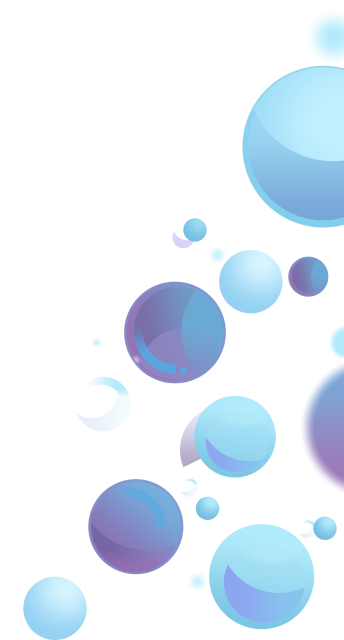
Reproduce this background procedurally as a WebGL 1 fragment shader.

```glsl
precision highp float;

// Glossy blue and violet bubbles floating on white.
// Each bubble is shaded in its own unit-disc space (y up) from overlapping
// circles, arc bands and gradients, then layered over the page.

uniform vec2 u_resolution;

vec3 col = vec3(1.0);
vec2 stage; // position on a stage 768 units high, y down
vec2 q;     // position inside the current bubble
float pixel, w; // pixel size on the stage and in the bubble

// Enters the space of a bubble given as centre and radius.
void enter(vec3 b) {
  q = (stage - b.xy) * vec2(1, -1) / b.z;
  w = 0.7 * pixel / b.z;
}

float disc(vec2 c, float r) { return 1.0 - smoothstep(-w, w, length(q - c) - r); }

float ring(vec2 c, float inner, float outer) { return disc(c, outer) - disc(c, inner); }

// Gradient between two colours as t runs from a to b.
vec3 ramp(vec3 x, vec3 y, float a, float b, float t) { return mix(x, y, smoothstep(a, b, t)); }

void fill(vec3 c) { col = mix(col, c, disc(vec2(0), 1.0)); }

// Out-of-focus spot.
void glow(vec3 b, vec3 tint) {
  enter(b);
  col = ramp(tint, col, 0.1, 1.0, length(q));
}

// Plain sphere lit from the upper right.
void pearl(vec3 b, vec3 dark, vec3 light) {
  enter(b);
  fill(ramp(light, dark, 0.0, 1.6, length(q - vec2(0.35, 0.6))));
}

// Nearly white bubble: pale lower crescent and a cyan arc on top.
void ghost(vec3 b) {
  enter(b);
  float body = disc(vec2(0), 1.0);
  vec3 pale = ramp(vec3(0.91, 0.92, 0.98), vec3(0.95, 0.99, 1), -1.0, 1.0, q.x);
  col = mix(col, pale, body * (1.0 - disc(vec2(-0.42, 0.42), 0.93)));
  float arc = body * ring(vec2(-0.08, -0.1), 0.8, 1.12);
  arc *= smoothstep(0.2, 0.6, q.y) * smoothstep(-0.8, 0.6, q.x);
  col = mix(col, vec3(0.71, 0.92, 0.98), arc);
}

// Cyan bubble with a violet-blue crescent cut by a circular cap.
void aqua(vec3 b, vec3 cap) {
  enter(b);
  vec3 c = ramp(vec3(0.49, 0.78, 0.9), vec3(0.69, 0.92, 0.99), -1.0, 0.9, q.y + 0.2 * q.x);
  float inner = disc(vec2(0.05, -0.11), 0.77);
  c = mix(c, vec3(0.64, 0.87, 0.95), 0.45 * inner);
  vec3 deep = ramp(vec3(0.55, 0.65, 0.94), vec3(0.53, 0.77, 0.93), -0.6, 0.7, q.x);
  c = mix(c, deep, inner * (1.0 - disc(cap.xy, cap.z)));
  float shine = 1.0 - smoothstep(0.3, 0.7, length((q - vec2(0.2, 0.5)) * vec2(1, 2.2)));
  fill(mix(c, vec3(0.74, 0.94, 0.98), 0.4 * shine));
}

// Large sky-blue bubble with a bright cap.
void sky(vec3 b) {
  enter(b);
  vec3 c = ramp(vec3(0.51, 0.81, 0.93), vec3(0.57, 0.83, 0.95), -1.0, 1.0, q.y);
  vec3 deep = ramp(vec3(0.47, 0.65, 0.85), vec3(0.6, 0.84, 0.95), -0.95, 0.3, q.y);
  c = mix(c, deep, disc(vec2(0, 0.02), 0.93));
  vec3 bright = ramp(vec3(0.76, 0.94, 1), vec3(0.62, 0.87, 0.97), 0.2, 1.2, length(q - vec2(0.2, 0.3)));
  fill(mix(c, bright, disc(vec2(0.12, 0.89), 1.07) * disc(vec2(0), 0.98)));
}

// Adds the thin rim shared by violet bubbles.
void fillRimmed(vec3 c) { fill(mix(c, vec3(0.54, 0.56, 0.8), 0.7 * ring(vec2(0), 0.95, 1.1))); }

// Violet glass with a blue lens; detail adds the lobe, band and glint.
void lens(vec3 b, float detail) {
  enter(b);
  vec3 c = ramp(vec3(0.58, 0.46, 0.7), vec3(0.46, 0.62, 0.81), -0.9, 0.8, q.x + 0.4 * q.y);
  vec3 slate = ramp(vec3(0.46, 0.42, 0.65), vec3(0.44, 0.59, 0.77), -0.7, 0.5, q.x + 0.2 * q.y);
  c = mix(c, slate, 0.85 * disc(vec2(0.05, 0.04), 0.86));
  float lobe = disc(vec2(0.2, -0.84), 0.93) * disc(vec2(0), 0.92);
  c = mix(c, vec3(0.57, 0.53, 0.77), 0.75 * detail * lobe);
  vec3 blue = ramp(vec3(0.49, 0.55, 0.77), vec3(0.41, 0.68, 0.84), -0.9, 0.3, q.y + 0.3 * q.x);
  c = mix(c, blue, 0.8 * disc(vec2(1.41, 0.03), 1.28));
  float band = ring(vec2(0.05), 0.69, 0.87) * (1.0 - smoothstep(-0.5, 0.2, q.y));
  band *= 1.0 - smoothstep(-w, w, q.x - 0.02);
  band = max(band, disc(vec2(0.16, -0.75), 0.07));
  c = mix(c, vec3(0.35, 0.65, 0.87), band * detail);
  float glint = 1.0 - smoothstep(0.0, 0.12, length(q + vec2(0.77, 0.54)));
  fillRimmed(c + 0.25 * detail * glint);
}

// Violet glass with a dark lower crescent and a blue arc on top.
void plum(vec3 b) {
  enter(b);
  vec3 c = ramp(vec3(0.54, 0.43, 0.7), vec3(0.46, 0.69, 0.87), -0.9, 1.0, 0.6 * q.x + 0.7 * q.y);
  vec3 dark = ramp(vec3(0.45, 0.39, 0.63), vec3(0.54, 0.52, 0.76), -0.6, 0.7, q.x);
  dark = ramp(vec3(0.6, 0.43, 0.7), dark, -1.0, -0.4, q.y);
  c = mix(c, dark, 0.85 * disc(vec2(0), 0.93) * (1.0 - disc(vec2(0.25, 1), 1.5)));
  float arc = ring(vec2(-0.22, 0), 0.65, 0.83) * smoothstep(-w, w, q.y);
  fillRimmed(mix(c, vec3(0.35, 0.67, 0.88), 0.85 * arc * smoothstep(-0.6, 0.2, q.x)));
}

void main() {
  pixel = 768.0 / u_resolution.y;
  stage = vec2(gl_FragCoord.x, u_resolution.y - gl_FragCoord.y) * pixel;
  vec3 ice = vec3(0.84, 0.96, 1), azure = vec3(0.58, 0.82, 0.95), haze = vec3(0.8, 0.95, 0.99);
  vec3 teal = vec3(0.46, 0.75, 0.89), cyan = vec3(0.7, 0.92, 0.99);

  // Blurred background
  glow(vec3(401, 45, 36), cyan);
  glow(vec3(261, 306, 12), haze);
  glow(vec3(116, 411, 7), haze);
  glow(vec3(237, 698, 13), haze);
  enter(vec3(416, 411, 18));
  w = 0.25;
  fill(cyan);
  enter(vec3(447, 513, 78));
  w = 0.13;
  fill(ramp(vec3(0.61, 0.48, 0.73), vec3(0.49, 0.65, 0.84), -0.75, 0.8, q.y));

  // Crescent and wedge behind their bubbles
  enter(vec3(220, 285, 13));
  col = mix(col, vec3(0.87, 0.82, 0.97), disc(vec2(0), 1.0) * (1.0 - disc(vec2(0.4, 1.15), 1.4)));
  enter(vec3(270, 540, 54));
  vec3 grey = ramp(vec3(0.7, 0.66, 0.78), vec3(0.89, 0.9, 0.95), -0.4, 0.85, q.y);
  col = mix(col, grey, disc(vec2(0), 1.0) * smoothstep(-w, w, q.y - 0.49 * q.x - 0.07));

  // Bubbles
  ghost(vec3(124, 485, 33));
  ghost(vec3(227, 585, 11));
  ghost(vec3(369, 635, 11));
  sky(vec3(388, 176, 97));
  pearl(vec3(234, 276, 14), teal, vec3(0.61, 0.86, 0.95));
  pearl(vec3(301, 338, 38), azure, ice);
  pearl(vec3(66, 730, 38), azure, ice);
  pearl(vec3(249, 610, 14), teal, cyan);
  pearl(vec3(390, 634, 14), teal, cyan);
  lens(vec3(370, 332, 24), 0.0);
  lens(vec3(210, 399, 61), 1.0);
  aqua(vec3(282, 524, 49), vec3(0.37, 0.69, 1.29));
  aqua(vec3(314, 692, 63), vec3(0.33, 0.83, 1.14));
  plum(vec3(163, 632, 57));
  gl_FragColor = vec4(col, 1);
}
```
